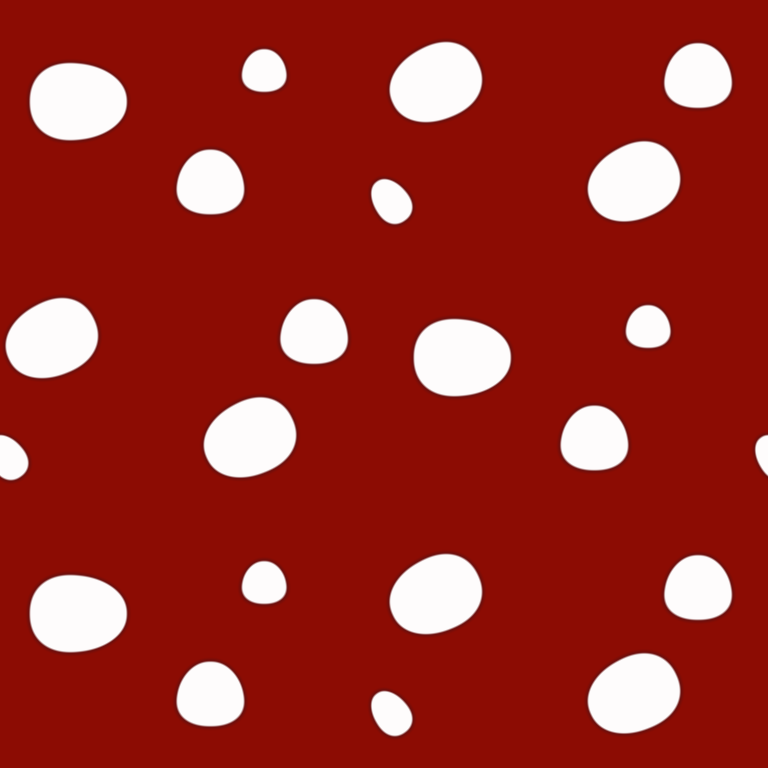
This pattern is drawn by a Shadertoy shader. Its source:

```glsl
const vec3 GROUND = vec3(0.548, 0.047, 0.010);
const vec3 SPOT   = vec3(0.995, 0.990, 0.990);
const vec3 RIM    = vec3(0.410, 0.055, 0.050);

const float ROWS       = 3.0;     // bands down the canvas
const float ROW_SHIFT  = 0.5;     // sideways step of every other band
const float EDGE_SOFT  = 0.0018;  // half width of the spot edge
const float RIM_WIDTH  = 0.0065;  // reach of the dark rim
const float SQUARENESS = 2.2;     // 2 is elliptic, higher is fuller

// Outlines: half length, half width, direction of the tip, taper
const int EGG = 0, DOME = 1, TILTED = 2, PEBBLE = 3;
const vec4 OUTLINES[4] = vec4[4](
    vec4(0.0632, 0.0497, 0.000, 0.12),
    vec4(0.0421, 0.0430, 1.571, 0.18),
    vec4(0.0612, 0.0482, 3.578, 0.07),
    vec4(0.0312, 0.0226, 2.200, 0.12));

// Spots of one band: centre x, centre y, scale
const int SPOT_COUNT = 7;
const vec3 SPOTS[SPOT_COUNT] = vec3[SPOT_COUNT](
    vec3(0.102, 0.2010, 1.00),
    vec3(0.344, 0.2415, 0.66),
    vec3(0.567, 0.2250, 1.00),
    vec3(0.909, 0.2350, 1.00),
    vec3(0.274, 0.0964, 1.00),
    vec3(0.509, 0.0716, 1.00),
    vec3(0.825, 0.0957, 1.00));
const int KINDS[SPOT_COUNT] = int[SPOT_COUNT](
    EGG, DOME, TILTED, DOME, DOME, PEBBLE, TILTED);

// Approximate signed distance to a rounded, tapered oval
float ovalDistance(vec2 p, vec4 outline) {
    float c = cos(outline.z), s = sin(outline.z);
    vec2 q = vec2(c * p.x + s * p.y, c * p.y - s * p.x) / outline.xy;
    q.y /= 1.0 - outline.w * clamp(q.x, -1.5, 1.5);
    vec2 powers = pow(abs(q), vec2(SQUARENESS));
    float radius = max(pow(powers.x + powers.y, 1.0 / SQUARENESS), 1e-3);
    return length(p) * (1.0 - 1.0 / radius);
}

// Distance to the nearest spot, wrapping across the canvas
float spotsDistance(vec2 uv) {
    float row = floor(uv.y * ROWS);
    vec2 p = vec2(uv.x - ROW_SHIFT * mod(row, 2.0), uv.y - row / ROWS);
    float nearest = 1.0;
    for (int i = 0; i < SPOT_COUNT; i++) {
        vec2 offset = p - SPOTS[i].xy;
        offset.x -= round(offset.x);
        float scale = SPOTS[i].z;
        nearest = min(nearest, scale * ovalDistance(offset / scale, OUTLINES[KINDS[i]]));
    }
    return nearest;
}

void mainImage(out vec4 fragColor, in vec2 fragCoord) {
    vec2 uv = fragCoord / iResolution.xy;
    float d = spotsDistance(uv);
    float soft = max(EDGE_SOFT, 0.7 / iResolution.y);

    // Dark rim first, then the spot over it
    vec3 color = mix(RIM, GROUND, smoothstep(0.0, RIM_WIDTH, d));
    color = mix(SPOT, color, smoothstep(-soft, soft, d));
    fragColor = vec4(color, 1.0);
}
```
